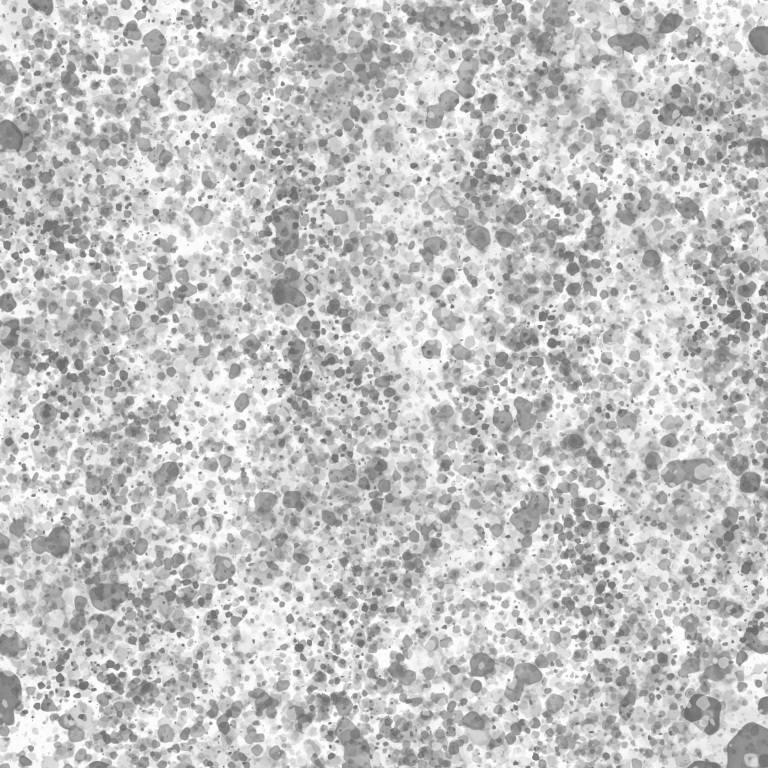
A WebGL 1 fragment shader for this texture:

```glsl
precision highp float;
// Grey ink spatter: many translucent layers of merging droplets on white paper.

uniform vec2 u_resolution;

vec3 hash3(vec2 cell) {
  vec3 q = vec3(dot(cell, vec2(127.1, 311.7)),
                dot(cell, vec2(269.5, 183.3)),
                dot(cell, vec2(419.2, 371.9)));
  return fract(sin(q) * 43758.55);
}

// Layered, warped sines: cloudy clusters around 0.5.
float clusters(vec2 p, float seed) {
  float sum = 0.0;
  float weight = 0.5;
  p = p * 9.0 + seed * vec2(3.7, 5.3);
  for (int i = 0; i < 4; i++) {
    p = mat2(0.8, 0.6, -0.6, 0.8) * p * 1.7;
    p += 0.6 * sin(p.yx * 1.1 + seed);
    sum += weight * sin(p.x + seed * 1.7) * sin(p.y - seed * 2.3);
    weight *= 0.65;
  }
  return 0.5 + 0.6 * sum;
}

// Distance to jittered droplets that flow together where they touch, in cells.
float droplets(vec2 p, float seed) {
  p += 0.05 * sin(p.yx * 5.0 + seed) + 0.025 * sin(p.yx * 13.0 - seed);
  vec2 cell = floor(p);
  float sum = 0.0;
  for (int y = -1; y <= 1; y++) {
    for (int x = -1; x <= 1; x++) {
      vec2 id = cell + vec2(float(x), float(y));
      vec3 rnd = hash3(id + seed * 17.0);
      float radius = 0.12 + 0.38 * rnd.z * rnd.z;
      sum += exp(-24.0 * (length(p - id - rnd.xy) - radius));
    }
  }
  return -log(sum + 1e-9) / 24.0;
}

// Droplet coverage, with a slightly denser rim.
float stain(float dist, float blur) {
  float inside = 1.0 - smoothstep(-blur, blur, dist);
  return inside * (0.9 + 0.1 * smoothstep(-0.14, -0.02, dist));
}

void main() {
  vec2 p = gl_FragCoord.xy / u_resolution.y;
  vec2 fromCentre = gl_FragCoord.xy / u_resolution - 0.5;
  float corner = length(fromCentre) * 1.41;
  float pixel = 1.0 / u_resolution.y;

  // Pale wash on the paper
  float light = 1.0 - 0.16 * smoothstep(0.4, 0.85, clusters(p * 0.7, 2.0));

  // Large blots gathered at the corners and borders
  float blotSize = mix(0.5, -0.04, smoothstep(0.62, 0.97, corner));
  float blots = stain(droplets(p * 13.0, 41.0) + blotSize, 13.0 * pixel);
  light *= 1.0 - blots * (0.62 + 0.3 * clusters(p * 1.5, 8.0));

  // Fine spatter, from faint and dense to dark and sparse
  for (int i = 0; i < 15; i++) {
    float n = float(i);
    float depth = n / 14.0;
    float scale = 22.0 + 50.0 * fract(n * 0.618 + 0.3);
    float c = cos(n * 2.4);
    float s = sin(n * 2.4);
    vec2 q = mat2(c, s, -s, c) * p * scale + n * 7.3;

    float shrink = 0.24 * depth - 0.7 * (clusters(p, n + 1.0) - 0.5);
    shrink = max(shrink, -0.1) + 0.14 * smoothstep(0.78, 1.0, corner);
    float softness = mod(n, 3.0) < 0.5 ? 0.05 * (1.0 - depth) : 0.0;
    float cover = stain(droplets(q, n) + shrink, scale * pixel + softness);
    float mottle = 0.65 + 0.7 * clusters(p * 1.6, n + 23.0);

    if (mod(n, 5.0) > 2.5 && mod(n, 5.0) < 3.5) {
      light = mix(light, 1.0, 0.5 * cover); // white spatter
    } else {
      float ink = (0.18 + 0.64 * depth * depth) * mottle;
      light *= 1.0 - cover * min(ink, 0.93);
    }
  }

  // Faint paper grain
  float grain = hash3(floor(p * 512.0)).x - 0.5;
  float grey = mix(0.41, 0.985, light) + 0.015 * grain;
  gl_FragColor = vec4(vec3(grey), 1.0);
}
```
